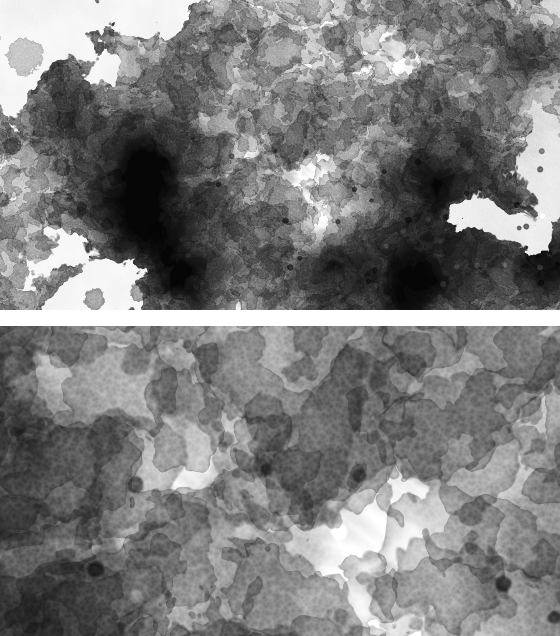
Top, the full canvas; bottom, a detail of the centre.
This texture is drawn by a Shadertoy shader. Its source:

```glsl
const float BASE_TONE = 0.47;
const float PAPER_WHITE = 0.975;
const float EDGE_ROUGHNESS = 0.20;
const float EDGE_SCALE = 7.0;
const float EDGE_RIM = 0.22;
const float TERRACES = 9.0;
const float TERRACE_MIX = 0.45;
const float CLOUD_CONTRAST = 0.085;
const float SCALLOP_CONTRAST = 0.30;
const int WASHES = 5;
const float WASH_STRENGTH = 0.20;
const float WASH_RIM = 0.16;
const float GRAIN = 0.11;
const float STREAKS = 0.10;
const mat2 TURN = mat2(0.8, -0.6, 0.6, 0.8);

// Bare paper ellipses: centre, radii
const vec4 PAPER[11] = vec4[11](
    vec4(0.14, 0.97, 0.21, 0.23), vec4(0.00, 0.79, 0.10, 0.19),
    vec4(0.45, 1.01, 0.24, 0.11), vec4(0.34, 0.78, 0.05, 0.06),
    vec4(0.33, 0.05, 0.14, 0.12), vec4(0.20, 0.17, 0.11, 0.08),
    vec4(1.77, 0.50, 0.09, 0.12), vec4(1.61, 0.28, 0.13, 0.07),
    vec4(1.78, 0.38, 0.08, 0.08), vec4(1.76, 1.00, 0.09, 0.04),
    vec4(0.79, 0.01, 0.04, 0.04));

// Pools of ink and light: centre, radius, tone change
const vec4 POOLS[12] = vec4[12](
    vec4(0.43, 0.33, 0.17, -0.45), vec4(0.60, 0.10, 0.16, -0.36),
    vec4(0.49, 0.53, 0.14, -0.24), vec4(0.20, 0.64, 0.13, -0.17),
    vec4(1.40, 0.37, 0.22, -0.32), vec4(1.74, 0.16, 0.17, -0.38),
    vec4(1.05, 0.13, 0.12, -0.28), vec4(1.30, 0.05, 0.20, -0.34),
    vec4(1.66, 0.80, 0.17, -0.20), vec4(1.12, 0.68, 0.12, -0.10),
    vec4(1.08, 0.92, 0.35, 0.24), vec4(1.03, 0.38, 0.13, 0.22));

vec2 hash2(vec2 p) {
    vec3 q = fract(p.xyx * vec3(0.1031, 0.1030, 0.0973));
    q += dot(q, q.yzx + 33.33);
    return fract((q.xx + q.yz) * q.zy);
}

// Distance to the nearest jittered point
float cellular(vec2 p) {
    vec2 id = floor(p);
    float nearest = 4.0;
    for (int y = -1; y <= 1; y++)
        for (int x = -1; x <= 1; x++) {
            vec2 c = id + vec2(x, y);
            vec2 d = c + hash2(c) - p;
            nearest = min(nearest, dot(d, d));
        }
    return sqrt(nearest);
}

// Scalloped fractal, roughly centred on zero; positive near points
float scallops(vec2 p) {
    float sum = 0.0, amp = 0.52;
    for (int i = 0; i < 4; i++) {
        sum += amp * cellular(p);
        p = TURN * p * 2.07 + 7.3;
        amp *= 0.52;
    }
    return 0.46 - sum;
}

float clouds(vec2 p) {
    float sum = 0.0, amp = 0.5;
    for (int i = 0; i < 6; i++) {
        sum += amp * sin(p.x + 1.8 * sin(p.y + float(i)));
        p = TURN * p * 1.87 + 2.1;
        amp *= 0.6;
    }
    return sum;
}

// Signed distance to scattered round drops, negative inside
float drops(vec2 p, float scale, float share, float size) {
    vec2 id = floor(p * scale);
    float d = 1.0;
    for (int y = -1; y <= 1; y++)
        for (int x = -1; x <= 1; x++) {
            vec2 c = id + vec2(x, y), h = hash2(c + 41.0);
            float r = size * (0.6 + 0.5 * h.x);
            if (h.y < share)
                d = min(d, length(p - (c + hash2(c + 9.0)) / scale) - r);
        }
    return d;
}

// Translucent stain with a darker rim; returns a tone factor
float stain(float d, float strength) {
    float inside = smoothstep(0.003, -0.003, d);
    return 1.0 - strength * inside * (0.65 + 0.5 * exp(-abs(d) * 220.0));
}

void mainImage(out vec4 fragColor, in vec2 fragCoord) {
    vec2 p = fragCoord / iResolution.y;
    p.x *= 1.803 * iResolution.y / iResolution.x;
    vec2 warp = vec2(clouds(p * 9.0), clouds(p.yx * 9.0 + 4.0));
    vec2 q = p + 0.022 * warp;

    // Ragged boundary between paper and ink
    float edge = 1.0;
    for (int i = 0; i < PAPER.length(); i++) {
        vec4 e = PAPER[i];
        edge = min(edge, (length((q - e.xy) / e.zw) - 1.0) * min(e.z, e.w));
    }
    edge += EDGE_ROUGHNESS * scallops(q * EDGE_SCALE);

    // Broad tones, broken into scalloped terraces
    float cloud = clouds(q * 6.0 + 3.0);
    float tone = BASE_TONE + CLOUD_CONTRAST * cloud;
    for (int i = 0; i < POOLS.length(); i++) {
        vec2 d = (q - POOLS[i].xy) / POOLS[i].z;
        tone += POOLS[i].w * exp(-dot(d, d));
    }
    tone += 0.13 * exp(-max(edge, 0.0) * 18.0);
    tone -= SCALLOP_CONTRAST * scallops(q * 5.0 + 20.0);
    float level = tone * TERRACES;
    float terrace = floor(level) + smoothstep(0.0, 0.35, fract(level)) - 0.3;
    tone = mix(tone, terrace / TERRACES, TERRACE_MIX);

    // Overlapping washes with dried rims
    for (int i = 0; i < WASHES; i++) {
        float k = float(i);
        float f = scallops(q * (2.6 + 1.5 * k) + 13.7 * k) - 0.03;
        float cover = smoothstep(-0.008, 0.012, f);
        tone *= 1.0 - WASH_STRENGTH * (cover - 0.45) * exp(-max(f, 0.0) * 3.0)
              - WASH_RIM * cover * exp(-max(f, 0.0) * 45.0);
    }

    // Slanted dry-brush streaks in the centre
    vec2 s = mat2(0.8, 0.6, -0.6, 0.8) * p;
    float centre = exp(-3.0 * dot(p - vec2(0.85, 0.5), p - vec2(0.85, 0.5)));
    tone += STREAKS * centre * (cellular(s * vec2(14.0, 65.0)) - 0.5) * tone;

    // Paper, ink rim and drops
    tone = max(tone, 0.025);
    tone *= 1.0 - EDGE_RIM * exp(-abs(edge) * 110.0);
    float paper = PAPER_WHITE - 0.03 * abs(cloud);
    paper -= 0.07 * smoothstep(1.2, 1.7, p.x) * (1.0 + cloud);
    tone = mix(paper, tone, smoothstep(-0.004, 0.006, edge));
    float rough = 0.025 * scallops(p * 32.0);
    float left = smoothstep(0.72, 0.5, p.x) * smoothstep(0.68, 0.55, p.y);
    float lower = smoothstep(0.65, 0.45, p.y) * smoothstep(0.4, 0.7, p.x);
    tone *= stain(drops(p, 9.0, 0.45, 0.032) + rough, 0.45 * left);
    tone *= stain(drops(p + 3.0, 16.0, 0.16, 0.009), 0.65 * lower);
    tone += 0.12 * lower * smoothstep(0.003, -0.003, drops(p + 8.0, 15.0, 0.14, 0.010));
    tone *= stain(length(p - vec2(0.08, 0.82)) - 0.06 + 2.0 * rough, 0.28);

    // Fine paper grain, strongest in the mid tones
    float grain = cellular(p * 115.0) + cellular(TURN * p * 210.0) - 1.0;
    tone += GRAIN * grain * smoothstep(0.0, 0.4, tone) * smoothstep(1.05, 0.6, tone);
    fragColor = vec4(vec3(clamp(tone, 0.0, 1.0)), 1.0);
}
```
